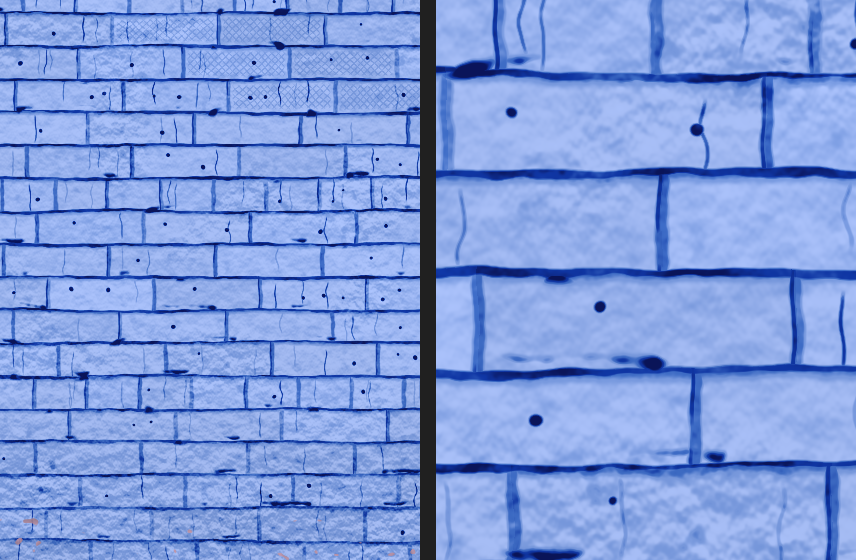
Left: the whole. Right: its middle third, enlarged.
Write a Shadertoy shader that draws this texture.

```glsl
// Weathered brick wall under thick periwinkle paint: shadowed courses, drilled holes, cracks and chips.

vec2 hash2(vec2 p) {
    vec3 q = fract(p.xyx * vec3(0.1031, 0.1030, 0.0973));
    q += dot(q, q.yzx + 33.33);
    return fract((q.xx + q.yz) * q.zy);
}

float gradDot(vec2 cell, vec2 offset) {
    float angle = 6.2832 * hash2(cell + 57.0).x;
    return dot(vec2(cos(angle), sin(angle)), offset);
}

// Gradient noise, about -0.7 to 0.7
float noise(vec2 p) {
    vec2 i = floor(p), f = fract(p), e = vec2(1, 0);
    vec2 w = f * f * f * (f * (f * 6.0 - 15.0) + 10.0);
    return mix(mix(gradDot(i, f), gradDot(i + e, f - e), w.x),
               mix(gradDot(i + e.yx, f - e.yx), gradDot(i + 1.0, f - 1.0), w.x), w.y);
}

float fbm(vec2 p) {
    float sum = 0.0, amp = 0.6;
    for (int i = 0; i < 4; i++) {
        sum += amp * noise(p);
        p = mat2(1.6, 1.2, -1.2, 1.6) * p + 3.7;
        amp *= 0.55;
    }
    return sum;
}

// Paint colour from lit surface (0) to deepest recess (1)
vec3 paintRamp(float depth) {
    vec3 c = mix(vec3(0.65, 0.74, 0.96), vec3(0.47, 0.60, 0.87), smoothstep(0.0, 0.3, depth));
    c = mix(c, vec3(0.24, 0.42, 0.77), smoothstep(0.3, 0.52, depth));
    c = mix(c, vec3(0.06, 0.21, 0.64), smoothstep(0.52, 0.76, depth));
    return mix(c, vec3(0.04, 0.08, 0.35), smoothstep(0.76, 1.0, depth));
}

void mainImage(out vec4 fragColor, in vec2 fragCoord) {
    vec2 p = fragCoord / iResolution.xy * vec2(0.75, 1.0);
    float wear = smoothstep(0.42, 0.0, p.y);
    float grain = noise(p * 75.0);

    // Courses, counted downward; every sixth one is laid in headers
    float course = 0.0589;
    float y = (1.0 - p.y + 0.006 * noise(p * vec2(5, 12)) + 0.0022 * noise(p * 38.0)) / course + 0.624;
    float row = floor(y), line = floor(y + 0.5);
    float below = (y - line) * course;
    bool header = mod(row, 6.0) < 0.5;
    float width = header ? 0.0945 : 0.190;
    float shift = 0.05 * row + 0.63 * (1.0 - mod(row, 2.0));
    if (header) shift = 2.0 * shift + 0.18;
    float x = p.x + 0.004 * noise(vec2(p.x * 12.0, row * 7.3)) + 0.0025 * noise(p * 42.0);
    float u = x / width - shift;
    vec2 brick = vec2(floor(u), row);
    vec2 local = vec2(fract(u) * width, fract(y) * course);
    vec2 look = hash2(brick + 11.0);

    // Shadow under each ledge, with a soft tail over the mortar
    float reach = 0.0027 + 0.004 * noise(vec2(p.x * 9.0, line * 3.7)) + 0.002 * grain;
    float lip = smoothstep(-0.0016, 0.0006, below);
    float core = lip * (1.0 - smoothstep(reach, reach + 0.003, below));
    float tail = lip * (1.0 - smoothstep(0.002, 0.011, below));
    float fade = 1.0 - wear * (0.3 + 0.7 * noise(p * vec2(8, 20)));
    float depth = max(core * (0.74 + 0.35 * noise(p * vec2(16, 30))), 0.42 * tail) * fade;

    // Upright joints
    float joint = floor(u + 0.5);
    vec2 jointLook = hash2(vec2(joint, row) + 3.0);
    float across = (u - joint) * width;
    float slot = 1.0 - smoothstep(0.0022, 0.0052, abs(across) + 0.0018 * grain);
    float slit = 1.0 - smoothstep(0.0006, 0.0024, abs(across + 0.002));
    depth = max(depth, slot * mix(0.28, 0.5, jointLook.x) * fade);
    depth = max(depth, slit * smoothstep(0.1, 0.5, jointLook.y + 0.9 * noise(p * 26.0) - 0.2) * 0.68 * fade);

    // Knocked-out pits along the courses
    float pit = smoothstep(0.32, 0.46, noise(p * vec2(17, 34) + 8.0) + 0.15 * grain);
    depth = max(depth, 0.95 * pit * (1.0 - smoothstep(0.004, 0.011, abs(below))));

    // Drilled holes and hairline cracks in each brick
    for (int i = 0; i < 3; i++) {
        vec2 r = hash2(brick * 3.1 + float(i) * 17.0 + 5.0);
        vec2 s = hash2(brick * 5.3 + float(i) * 29.0 + 90.0);
        vec2 hole = vec2((0.15 + 0.7 * r.x) * width, (0.35 + 0.4 * r.y) * course);
        float size = 0.0022 + 0.0016 * s.x;
        float drilled = 1.0 - smoothstep(size - 0.001, size + 0.0013, length(local - hole) + 0.001 * grain);
        depth = max(depth, 0.92 * drilled * step(header ? 0.85 : 0.68 + 0.12 * wear, s.y));

        float bend = 0.006 * noise(vec2(p.y * 45.0, r.x * 50.0));
        float crack = 1.0 - smoothstep(0.0003, 0.002, abs(local.x - (0.12 + 0.76 * s.x) * width - bend));
        crack *= 1.0 - smoothstep(0.3, 0.45, abs(local.y / course - 0.3 - 0.4 * r.x));
        depth = max(depth, crack * step(0.45, r.y) * mix(0.2, 0.72, s.y * s.y));
    }

    // Stamped lattice on a few upper bricks
    float first = 1.0 + floor(row / 3.0);
    if (row > 0.5 && row < 3.5 && brick.x >= first && brick.x <= first + 1.0) {
        vec2 diag = abs(fract(vec2(local.x + local.y, local.x - local.y) / 0.0125) - 0.5);
        float stamp = 1.0 - smoothstep(0.04, 0.2, min(diag.x, diag.y));
        float inside = smoothstep(0.008, 0.014, local.y) * smoothstep(0.004, 0.009, course - local.y);
        depth += 0.17 * stamp * inside * smoothstep(0.006, 0.012, min(local.x, width - local.x));
    }

    // Lumpy paint relief lit from above, rougher toward the ground
    float relief = fbm(p * 34.0 + vec2(0.0, 0.12)) - fbm(p * 34.0);
    float rough = 0.35 + 0.75 * wear + 0.5 * smoothstep(0.0, 0.4, noise(p * 7.0 + 2.0));
    depth += relief * rough + 0.06 + 0.07 * look.x + 0.07 * wear + 0.05 * grain;
    depth += 0.3 * smoothstep(0.28, 0.5, noise(p * 48.0 + 4.0)) * rough * 0.6;
    vec3 color = paintRamp(clamp(depth, 0.0, 1.0));
    color *= 1.0 + 0.035 * (look.y - 0.5) - 0.04 * wear - 0.12 * min(relief, 0.0) * rough;

    // Bare clay flakes near the ground
    float flake = noise(p * vec2(40, 50) + 21.0) + 0.2 * grain + 0.25 * noise(p * 8.0);
    flake = smoothstep(0.43, 0.5, flake - 0.6 * smoothstep(0.06, 0.16, p.y));
    color = mix(color, vec3(0.68, 0.52, 0.58) * (1.0 + 0.3 * grain), 0.85 * flake);

    fragColor = vec4(color, 1.0);
}
```
